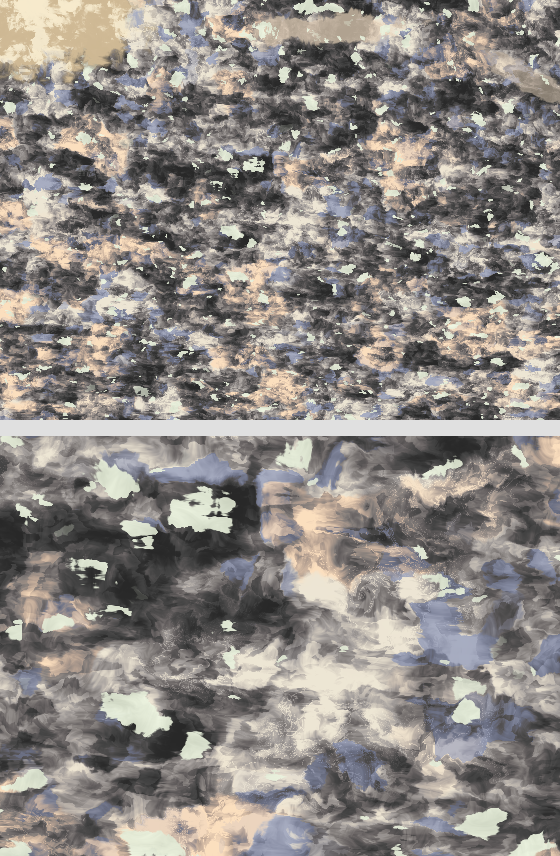
Top, the full canvas; bottom, a detail of the centre.
Reproduce this texture procedurally as a Shadertoy shader.

```glsl
// Polished granite seen at a slant: dark mica, grey and pink feldspar, blue and white specks.
// Cellular grains of three sizes and layered sines add up to one tone, which is
// spread evenly over a mineral colour ramp; flecks and pale reflections go on top.

vec2 hash22(vec2 p) {
    vec3 k = fract(p.xyx * vec3(0.1031, 0.1030, 0.0973));
    k += dot(k, k.yzx + 33.33);
    return fract((k.xx + k.yz) * k.zy);
}

// Cellular noise: two random values per grain (blended at borders), distance to its centre
vec3 grains(vec2 p) {
    vec2 cell = floor(p), value = vec2(0.0);
    float total = 0.0, nearest = 9.0;
    for (int y = -1; y <= 1; y++)
    for (int x = -1; x <= 1; x++) {
        vec2 id = cell + vec2(x, y);
        float d = length(id + hash22(id + 40.0) - p);
        float weight = exp(-26.0 * d);
        value += weight * hash22(id + 177.0);
        total += weight;
        nearest = min(nearest, d);
    }
    return vec3(value / total, nearest);
}

// Layered sines, each layer bent by the one before
float mottle(vec2 p) {
    float sum = 0.0, amp = 0.5;
    for (int i = 0; i < 5; i++) {
        p = mat2(0.8, -0.6, 0.6, 0.8) * p;
        p += 0.7 * sin(p.yx * 1.1 + float(i) * 2.1);
        sum += amp * sin(p.x) * sin(p.y);
        amp *= 0.62;
        p *= 1.8;
    }
    return sum;
}

vec3 mineralRamp(float t) {
    vec3 tint[6] = vec3[6](vec3(0.26, 0.26, 0.26), vec3(0.40, 0.38, 0.38),
                           vec3(0.52, 0.50, 0.49), vec3(0.64, 0.62, 0.61),
                           vec3(0.78, 0.75, 0.71), vec3(0.93, 0.90, 0.83));
    float stop[6] = float[6](0.10, 0.30, 0.50, 0.69, 0.84, 0.95);
    vec3 col = tint[0] * mix(0.6, 1.0, smoothstep(0.0, 0.1, t));
    for (int i = 1; i < 6; i++)
        col = mix(col, tint[i], clamp((t - stop[i - 1]) / (stop[i] - stop[i - 1]), 0.0, 1.0));
    return col;
}

// Soft ragged ellipse
float patchMask(vec2 p, vec2 centre, vec2 radius, float ragged) {
    return smoothstep(1.12, 0.85, length((p - centre) / radius) + ragged);
}

void mainImage(out vec4 fragColor, in vec2 fragCoord) {
    vec2 uv = fragCoord / iResolution.y;

    // The slab recedes, so grains flatten towards the bottom
    vec2 slab = vec2(uv.x + 0.08 * uv.y, 1.9 * uv.y - 0.4 * uv.y * uv.y);
    float blotch = mottle(slab * 22.0);
    float rough = mottle(slab * 75.0 + 9.0);
    vec2 bent = slab + 0.022 * vec2(blotch, mottle(slab * 26.0 + 31.0))
                     + 0.008 * vec2(rough, mottle(slab * 90.0 + 17.0));

    vec3 crystal = grains(bent * vec2(8.5, 9.5));
    vec3 medium = grains(bent * 30.0 + 5.0);
    vec3 fine = grains(bent * 95.0 + 11.0);

    // Thin pale cleavage veins, turned differently in each crystal
    float angle = 0.4 + 1.5 * crystal.y;
    vec2 along = mat2(cos(angle), -sin(angle), sin(angle), cos(angle)) * bent;
    float vein = smoothstep(0.1, 0.0, abs(mottle(along * vec2(38.0, 130.0))));
    vein *= smoothstep(0.35, 0.6, crystal.x) * smoothstep(0.6, 0.3, crystal.z);

    // Sum of layers, then spread evenly over 0..1
    float tone = 0.95 * (crystal.x - 0.5) + 0.85 * (medium.x - 0.5) + 0.5 * (fine.x - 0.5)
               + 0.6 * blotch + 0.5 * rough + 0.35 * vein - 0.09;
    tone += 0.2 * smoothstep(0.35, 0.0, uv.x) * smoothstep(0.9, 0.4, uv.y);
    float share = 1.0 / (1.0 + exp(-3.7 * tone));
    vec3 col = mineralRamp(share);

    // Pink-tan feldspar in the light crystals, slate blue in scattered grains
    float pink = smoothstep(0.45, 0.75, crystal.y) * smoothstep(0.4, 0.75, share);
    col *= mix(vec3(1.0), vec3(1.06, 0.97, 0.90), pink);
    float blue = smoothstep(0.74, 0.84, medium.y) * smoothstep(0.15, 0.4, share);
    col = mix(col, vec3(0.41, 0.45, 0.58) * (0.75 + 0.5 * share), 0.65 * blue * (1.0 - 0.8 * pink));

    // Pale reflections along the top edge
    float ragged = 0.22 * blotch + 0.15 * rough;
    float glare = patchMask(uv, vec2(0.07, 1.02), vec2(0.30, 0.20), ragged);
    vec3 cream = mix(vec3(0.84, 0.75, 0.60), vec3(0.97, 0.92, 0.80), smoothstep(-0.3, 0.25, tone));
    col = mix(col, cream, 0.95 * glare);
    float sheen = patchMask(uv, vec2(0.76, 0.93), vec2(0.20, 0.035), 2.0 * ragged);
    vec2 slant = vec2(uv.x, uv.y + 0.55 * (uv.x - 1.25));
    sheen = max(sheen, 0.7 * patchMask(slant, vec2(1.26, 0.82), vec2(0.13, 0.03), 2.0 * ragged));
    col = mix(col, mix(col, vec3(0.92, 0.84, 0.74), 0.7), sheen);

    // Greenish-white flecks of two sizes
    vec3 fleck = grains(bent * 23.0 + 60.0);
    float white = smoothstep(0.87, 0.90, fleck.x) * smoothstep(0.06, 0.0, fleck.z - 0.14 - 0.24 * fleck.y);
    vec3 speck = grains(bent * 52.0 + 83.0);
    white = max(white, smoothstep(0.92, 0.95, speck.x) * smoothstep(0.1, 0.0, speck.z - 0.25));
    col = mix(col, vec3(0.89, 0.92, 0.84) + 0.06 * rough, 0.95 * white * (1.0 - glare));

    fragColor = vec4(col, 1.0);
}
```
